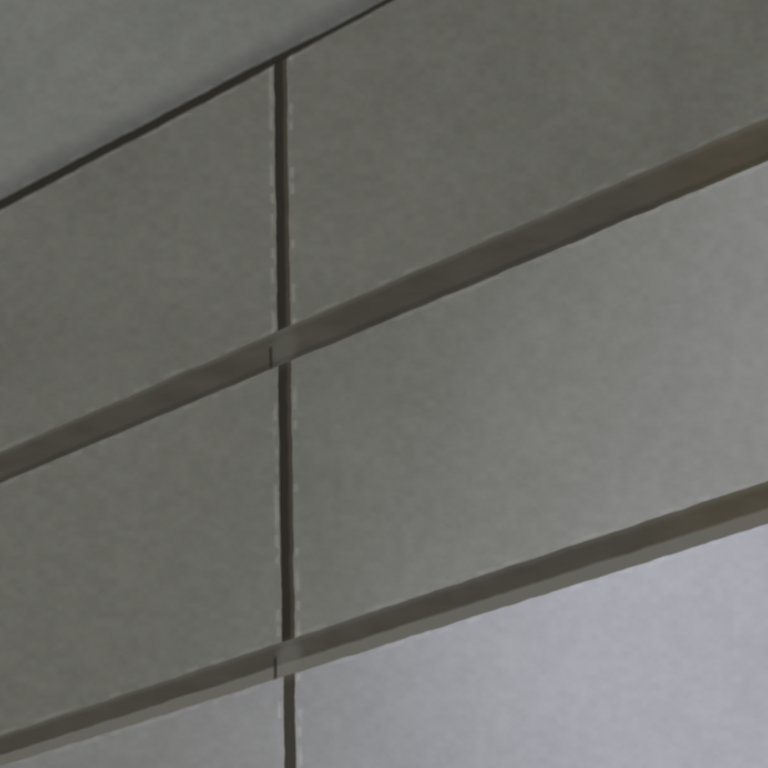
Reproduce this texture procedurally as a Shadertoy shader.

```glsl
// A grey block wall seen at an angle below a plain ceiling strip.
// Three converging bed joints come from one formula, crossed by one upright joint;
// light grows toward the lower right and noise roughens faces and edges.

const vec3 CEILING = vec3(0.43, 0.435, 0.42);
const vec3 FACE_DIM = vec3(0.385, 0.385, 0.36);
const vec3 FACE_LIT = vec3(0.53, 0.53, 0.525);
const vec3 FACE_BRIGHT = vec3(0.65, 0.655, 0.685);
const vec3 MORTAR = vec3(0.275, 0.265, 0.24);
const vec3 MORTAR_LIT = vec3(0.41, 0.405, 0.38);
const vec3 CREVICE = vec3(0.15, 0.145, 0.125);
const float SOFT = 0.0022;

float hash(vec2 p) {
    p = fract(p * vec2(0.1031, 0.1137));
    p += dot(p, p.yx + 33.33);
    return fract((p.x + p.y) * p.x * 91.7);
}

float noise(vec2 p) {
    vec2 i = floor(p), f = fract(p);
    f = f * f * (3.0 - 2.0 * f);
    return mix(mix(hash(i), hash(i + vec2(1, 0)), f.x),
               mix(hash(i + vec2(0, 1)), hash(i + vec2(1, 1)), f.x), f.y);
}

float fbm(vec2 p) {
    float sum = 0.0, gain = 0.5;
    for (int k = 0; k < 4; k++) {
        sum += gain * noise(p);
        p = p * 2.03 + 17.1;
        gain *= 0.5;
    }
    return sum;
}

// Coverage of a strip of the given half width around distance d
float strip(float d, float halfWidth, float soft) {
    return 1.0 - smoothstep(halfWidth - soft, halfWidth + soft, abs(d));
}

// Height of bed joint i at position x; spacing and slope follow the perspective
float bedHeight(float i, float x) {
    float start = 0.733 - 0.3285 * i - 0.0135 * i * i;
    float slope = 0.525 - 0.0935 * i - 0.0035 * i * i;
    return start + slope * x;
}

float bedHalfWidth(float i, float x) {
    return i < 0.5 ? mix(0.006, 0.003, smoothstep(0.3, 0.45, x)) : 0.020 + 0.008 * x;
}

// Face colour of a course: 0 ceiling, 1 upper, 2 middle, 3 lower
vec3 faceColor(float course, vec2 uv) {
    float glow = smoothstep(0.35, 1.12, uv.x + 0.5 * (0.6 - uv.y));
    if (course < 0.5) return CEILING + 0.03 * (uv.y - 0.9 - uv.x);
    if (course < 1.5) return FACE_DIM + 0.02 * (uv.x - 0.3) * (0.8 - uv.y);
    if (course < 2.5) return mix(FACE_DIM + 0.01, FACE_LIT, glow);
    return mix(FACE_LIT - 0.06, FACE_BRIGHT, smoothstep(0.1, 0.85, uv.x));
}

// Bed joint: a thin crevice at the ceiling, broad recessed mortar below it
vec3 drawBed(vec3 col, float i, float d, vec2 uv, float soft) {
    float w = bedHalfWidth(i, uv.x);
    if (i < 0.5) {
        col *= 1.0 - 0.16 * smoothstep(0.035, 0.0, abs(d - 0.008)) * step(0.0, d);
        return mix(col, CREVICE, 0.92 * strip(d, w, soft * 1.5));
    }
    float t = d / w;
    vec3 fill = MORTAR + 0.05 * (fbm(uv * vec2(18.0, 50.0)) - 0.5);
    fill += vec3(0.025, 0.018, 0.0) * smoothstep(0.75, 1.0, uv.x);
    float ledge = i > 1.5 ? smoothstep(-0.15, -0.4, t) : 0.0;
    fill = mix(fill, MORTAR_LIT, 0.85 * ledge);
    fill *= 1.0 - 0.12 * strip(t + 0.8, 0.15, 0.15) * (1.0 - ledge);
    fill = mix(fill, MORTAR_LIT, 0.35 * smoothstep(0.6, 1.0, t));
    return mix(col, fill, strip(d, w, soft));
}

void mainImage(out vec4 fragColor, in vec2 fragCoord) {
    vec2 uv = fragCoord / iResolution.xy;
    float soft = max(SOFT, 0.8 / iResolution.y);
    float wobble = 0.003 * (fbm(uv * 45.0) - 0.47);

    // Block faces, with broad stains and fine grain
    float course = 0.0;
    for (float i = 0.0; i < 3.0; i++) course += step(uv.y, bedHeight(i, uv.x));
    vec3 col = faceColor(course, uv);
    col += 0.035 * (fbm(uv * 9.0) - 0.47) + 0.04 * (fbm(uv * vec2(75.0, 95.0)) - 0.47);

    // Upright joint with chipped pale rims, fainter in the lowest course
    float across = uv.x - (0.3778 - 0.0142 * uv.y) + wobble;
    float below = smoothstep(soft, -soft, uv.y - bedHeight(0.0, uv.x));
    float lowest = step(uv.y, bedHeight(2.0, uv.x));
    float chips = smoothstep(0.35, 0.7, noise(uv * vec2(60.0, 85.0)));
    col += 0.075 * chips * below * strip(abs(across) - 0.013, 0.002, 0.004);
    vec3 gap = mix(CREVICE + 0.02, MORTAR, 0.6 * lowest);
    gap += vec3(0.08, 0.065, 0.055) * smoothstep(0.0, 0.006, across) * (1.0 - lowest);
    col = mix(col, gap, below * strip(across, 0.0082 - 0.001 * lowest, soft));

    // Bed joints with pale rims, and small patches where the joints meet
    for (float i = 0.0; i < 3.0; i++) {
        float d = uv.y - bedHeight(i, uv.x) + wobble;
        float w = bedHalfWidth(i, uv.x);
        float rim = strip(abs(d) - w - 0.004, 0.001, 0.005);
        col += 0.05 * chips * rim * smoothstep(0.008, 0.014, abs(across));
        col = drawBed(col, i, d, uv, soft);
        if (i > 0.5) {
            float patchDist = length(vec2(across, d * 0.7 + 0.002));
            float patchAmount = (0.3 + 0.25 * (i - 1.0)) * smoothstep(0.024, 0.008, patchDist);
            col = mix(col, MORTAR_LIT, patchAmount);
            float tick = strip(across + 0.018, 0.002, soft) * strip(d + 0.008, 0.014, 0.004);
            col = mix(col, CREVICE, 0.7 * tick);
        }
    }
    fragColor = vec4(clamp(col, 0.0, 1.0), 1.0);
}
```
